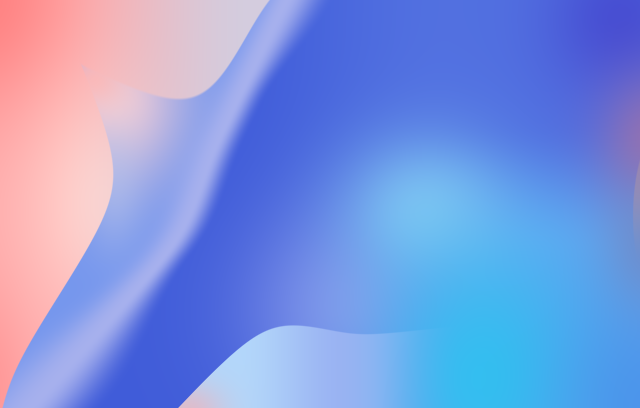
This background is drawn by a WebGL 1 fragment shader. Its source:

```glsl
precision highp float;
// Soft abstract background: pink and blue flowing sheets with a pale ribbon and cyan glow.

uniform vec2 u_resolution;

#define ASPECT 1.567
#define EDGE_PIXELS 0.9
#define DEEP_BLUE vec3(0.25, 0.36, 0.85)
#define MID_BLUE vec3(0.46, 0.59, 0.93)
#define RIBBON_LILAC vec3(0.65, 0.69, 0.93)
#define CYAN vec3(0.20, 0.75, 0.94)
#define SKY vec3(0.39, 0.65, 0.95)
#define PINK vec3(1.0, 0.67, 0.67)
#define CORAL vec3(1.0, 0.51, 0.51)
#define BLUSH vec3(0.94, 0.80, 0.84)

// Smooth ramp: flat before zero, slope one after it, rounded over "soft".
float bend(float t, float soft) {
  return 0.5 * (t + sqrt(t * t + soft * soft));
}

// Gaussian spot with separate horizontal and vertical radii.
float glow(vec2 p, vec2 center, vec2 radius) {
  vec2 q = (p - center) / radius;
  return exp(-dot(q, q));
}

// Outlines: gentle lines with rounded changes of slope.
float pinkEdgeX(float y) {
  return 0.333 + 0.45 * (y - 0.43) - 1.17 * bend(y - 0.455, 0.125)
       + 0.6 * bend(y - 0.93, 0.12);
}

float topEdgeY(float x) {
  return 0.309 + 0.55 * (x - 0.433) - 3.1 * bend(x - 0.52, 0.1)
       + 1.5 * bend(x - 0.645, 0.05);
}

float bottomEdgeY(float x) {
  return 0.646 - 1.12 * (x - 0.739) + 1.52 * bend(x - 0.66, 0.1)
       - 0.5 * bend(x - 0.87, 0.07);
}

float ribbonX(float y) {
  return 0.704 - 0.49 * y + 0.22 * bend(y - 0.38, 0.06)
       - 0.63 * bend(y - 0.57, 0.08);
}

vec3 pinkSheet(vec2 p) {
  vec3 color = mix(PINK, CORAL, glow(p, vec2(-0.03, 0.0), vec2(0.2, 0.28)));
  color = mix(color, vec3(1.0, 0.59, 0.59), glow(p, vec2(-0.03, 0.95), vec2(0.1, 0.25)));
  color = mix(color, vec3(1.0, 0.83, 0.81), glow(p, vec2(0.26, 0.5), vec2(0.2, 0.3)));
  return mix(color, vec3(0.83, 0.80, 0.87), smoothstep(0.12, 0.62, p.x));
}

vec3 blueBody(vec2 p) {
  vec3 color = mix(DEEP_BLUE, vec3(0.32, 0.44, 0.88), smoothstep(0.5, 1.1, p.x));
  color = mix(color, vec3(0.54, 0.60, 0.92), 0.95 * glow(p, vec2(0.88, 0.76), vec2(0.27, 0.25)));
  color = mix(color, SKY, smoothstep(0.3, 0.62, p.y) * smoothstep(0.85, 1.2, p.x));
  color = mix(color, vec3(0.51, 0.77, 0.95), 0.95 * glow(p, vec2(1.04, 0.52), vec2(0.2, 0.18)));
  color = mix(color, CYAN, glow(p, vec2(1.2, 0.93), vec2(0.27, 0.32)));
  color = mix(color, vec3(0.27, 0.55, 0.91), 0.7 * glow(p, vec2(1.57, 1.0), vec2(0.22, 0.3)));

  // Violet and mauve shade along the right side.
  color = mix(color, vec3(0.27, 0.29, 0.82), 0.9 * glow(p, vec2(1.52, 0.05), vec2(0.18, 0.2)));
  color = mix(color, vec3(0.60, 0.44, 0.68), 0.9 * glow(p, vec2(1.6, 0.35), vec2(0.13, 0.17)));
  return mix(color, vec3(0.44, 0.54, 0.78), 0.8 * glow(p, vec2(1.6, 0.6), vec2(0.12, 0.16)));
}

vec3 bottomSheet(vec2 p) {
  vec3 color = mix(vec3(0.70, 0.84, 0.98), vec3(0.60, 0.70, 0.95), smoothstep(0.58, 0.85, p.x));
  color = mix(color, vec3(0.38, 0.73, 0.95), smoothstep(0.82, 1.1, p.x));
  return mix(color, vec3(0.87, 0.74, 0.80), glow(p, vec2(0.46, 1.01), vec2(0.09, 0.07)));
}

void main() {
  // Height units, with y measured down from the top.
  vec2 uv = gl_FragCoord.xy / u_resolution;
  vec2 p = vec2(uv.x * ASPECT, 1.0 - uv.y);
  float edge = EDGE_PIXELS / u_resolution.y;
  vec3 pink = pinkSheet(p);

  // Folded sheet between the pink outline and the ribbon.
  vec3 fold = mix(MID_BLUE, BLUSH, glow(p, vec2(0.28, 0.25), vec2(0.17, 0.2)));
  fold = mix(fold, vec3(0.72, 0.77, 0.92), 0.5 * glow(p, vec2(0.28, 0.45), vec2(0.07, 0.16)));
  fold = mix(fold, pink, glow(p, vec2(0.24, 0.2), vec2(0.08, 0.07)));

  // Pale ribbon, wider toward both ends, then the main blue body.
  float across = p.x - ribbonX(p.y);
  float spread = smoothstep(0.62, 1.0, p.y);
  float width = 0.065 + 0.11 * spread + 0.05 * (1.0 - smoothstep(0.0, 0.25, p.y));
  float shine = across / (0.055 + 0.07 * spread);
  fold = mix(fold, RIBBON_LILAC, exp(-shine * shine * step(across, 0.0)));
  vec3 color = mix(fold, blueBody(p), smoothstep(0.0, width, across));

  // Thin lighter sliver at the right border.
  float sliver = length((p - vec2(1.62, 0.53)) / vec2(0.07, 0.21)) - 1.0;
  float sliverFade = 0.5 * (1.0 - smoothstep(0.45, 0.65, p.y));
  color = mix(color, vec3(0.68, 0.58, 0.64), sliverFade * (1.0 - smoothstep(-0.03, 0.03, sliver)));

  // Lower wave dissolves into the cyan glow.
  float wave = smoothstep(-edge, edge, p.y - bottomEdgeY(p.x));
  color = mix(color, bottomSheet(p), wave * (1.0 - smoothstep(0.9, 1.13, p.x)));

  // Pink side and top lobe overlap the fold.
  float side = smoothstep(-edge, edge, pinkEdgeX(p.y) - p.x);
  float lobe = smoothstep(-2.0 * edge, 2.0 * edge, topEdgeY(p.x) - p.y);
  color = mix(color, pink, max(side, lobe));

  gl_FragColor = vec4(color, 1.0);
}
```
